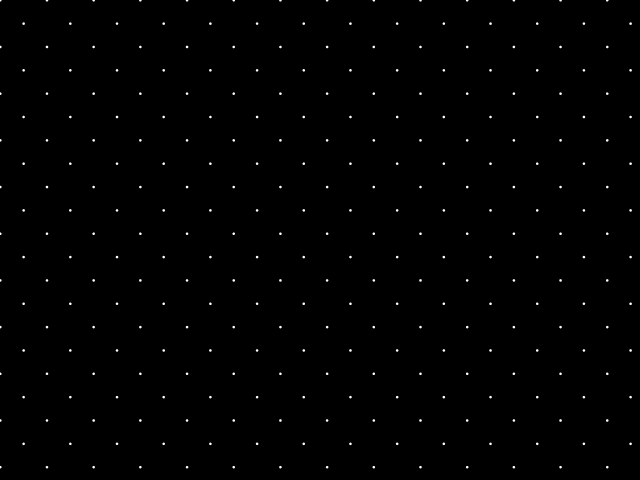
Write a Shadertoy shader that draws this pattern.

```glsl
// Small white dots on black, set in a staggered (quincunx) lattice.
// Two square grids, the second shifted by half a cell both ways, are
// anchored at the top left; each dot is an antialiased disc distance.

const vec3 BACKGROUND = vec3(0.0);
const vec3 DOT_COLOR = vec3(1.0);

// All lengths are fractions of the canvas height.
const float CELL = 0.09727;
const float DOT_RADIUS = 0.0026;
const vec2 ANCHOR = vec2(0.0006);

// Distance from p to the nearest point of a square grid through the origin.
float gridPointDistance(vec2 p, float cell) {
    return length((fract(p / cell + 0.5) - 0.5) * cell);
}

// Nearest point of the grid and its half-cell shifted copy.
float staggeredDistance(vec2 p, float cell) {
    float nearest = cell;
    for (int i = 0; i < 2; i++) {
        vec2 shift = vec2(0.5 * cell * float(i));
        nearest = min(nearest, gridPointDistance(p - shift, cell));
    }
    return nearest;
}

// Coverage of a shape from its signed distance, over one pixel.
float coverage(float signedDistance, float pixel) {
    return clamp(0.5 - signedDistance / pixel, 0.0, 1.0);
}

void mainImage(out vec4 fragColor, in vec2 fragCoord) {
    float pixel = 1.0 / iResolution.y;

    // Position measured rightward and downward from the top left corner
    vec2 p = vec2(fragCoord.x, iResolution.y - fragCoord.y) * pixel;

    float dotEdge = staggeredDistance(p - ANCHOR, CELL) - DOT_RADIUS;
    vec3 color = mix(BACKGROUND, DOT_COLOR, coverage(dotEdge, pixel));

    fragColor = vec4(color, 1.0);
}
```
